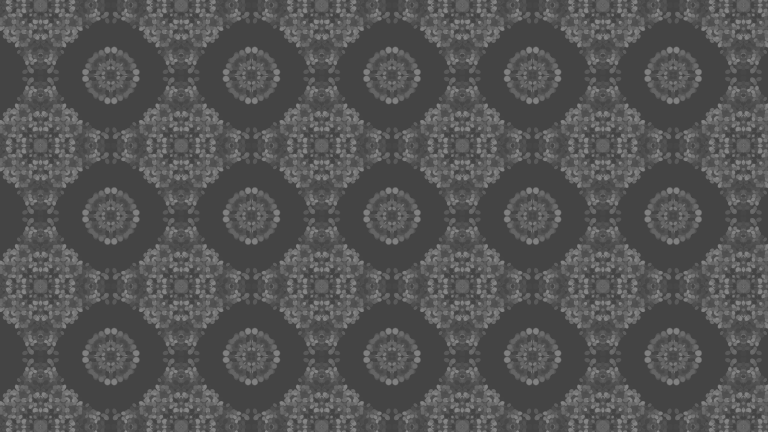
Reproduce this pattern procedurally as a Shadertoy shader.

```glsl
const float PERIOD = 0.3254;               // tile size in canvas heights
const vec2 SHIFT = vec2(0.0185, 0.0);      // medallion offset from the canvas middle
const vec4 GREYS = vec4(0.265, 0.35, 0.415, 0.52);
const float SOFT = 0.006;                  // edge softness in tiles
const float DIAMOND = 0.485;               // half diagonal of the lace diamond
const float SCALLOP = 0.03;                // depth of the scalloped outline
const float MEDALLION = 0.185;             // medallion radius
const float COARSE = 25.0;                 // dabs per tile, lower layer
const float FINE = 31.0;                   // dabs per tile, upper layer
const float SPREAD = 1.1;                  // tone range among neighbouring dabs
const float TAU = 6.2831853;

vec2 hash2(vec2 p) {
    vec3 h = fract(vec3(p.xyx) * vec3(0.1031, 0.1030, 0.0973));
    h += dot(h, h.yzx + 33.33);
    return fract((h.xx + h.yz) * h.zy);
}

float gradientDot(vec2 cell, vec2 f, vec2 corner) {
    float angle = TAU * hash2(cell + corner + 57.0).x;
    return dot(vec2(cos(angle), sin(angle)), f - corner);
}

float gradientNoise(vec2 p) {
    vec2 cell = floor(p), f = fract(p);
    vec2 u = f * f * f * (f * (f * 6.0 - 15.0) + 10.0);
    vec2 e = vec2(1.0, 0.0);
    return mix(mix(gradientDot(cell, f, e.yy), gradientDot(cell, f, e.xy), u.x),
               mix(gradientDot(cell, f, e.yx), gradientDot(cell, f, e.xx), u.x), u.y);
}

float bump(float x, float center, float width) {
    float d = (x - center) / width;
    return exp(-d * d);
}

vec3 greyRamp(float tone) {
    float t = clamp(tone, 0.0, 1.0) * 3.0;
    float grey = mix(GREYS.x, GREYS.y, clamp(t, 0.0, 1.0));
    grey = mix(grey, GREYS.z, clamp(t - 1.0, 0.0, 1.0));
    return vec3(mix(grey, GREYS.w, clamp(t - 2.0, 0.0, 1.0)));
}

// Signed distance outside the diamond; p is measured from the medallion
float diamondEdge(vec2 p) {
    vec2 b = abs(0.5 - p);
    float along = abs(b.x - b.y);
    float tip = 0.05 * smoothstep(0.36, 0.46, along);
    return (b.x + b.y + tip - DIAMOND - SCALLOP * cos((along - 0.3) * 14.0)) * 0.7071;
}

// Tone of the ornament at a point, zero on the bare ground
float ornamentTone(vec2 p, float chance) {
    vec2 b = abs(0.5 - p);
    float s = b.x + b.y, r = length(p), edge = diamondEdge(p);
    float grain = gradientNoise(p * 13.0 + 3.7);
    if (edge < 0.0) {
        float lace = 0.47 + 0.27 * bump(s, 0.0, 0.17) + 0.15 * bump(edge, -0.03, 0.025);
        lace -= 0.2 * bump(s, 0.35, 0.04);
        lace -= 0.35 * bump(length(vec2(max(b.x, b.y) - 0.3, min(b.x, b.y))), 0.0, 0.045);
        lace += 0.4 * bump(length(b - vec2(0.168)), 0.0, 0.045);
        return max(lace + 0.8 * grain, 0.05);
    }
    if (r < MEDALLION)
        return max(0.42 + 0.2 * bump(r, 0.09, 0.025) - 0.25 * bump(r, 0.135, 0.018)
                   - 0.4 * bump(r, 0.0, 0.05) + 0.5 * grain, 0.03);
    // Stray flecks where the diamond tips meet and along the outline
    float stray = bump(length(p - vec2(0.5, 0.0)), 0.0, 0.12) + 0.8 * bump(edge, 0.0, 0.022);
    return chance < 0.5 * stray ? 0.3 : 0.0;
}

// Scattered oval dabs, each with one flat tone
void paintDabs(inout float tone, vec2 p, float density, float seed) {
    vec2 home = floor(p * density);
    for (int j = -1; j <= 1; j++)
    for (int i = -1; i <= 1; i++) {
        vec2 cell = home + vec2(i, j);
        vec2 place = hash2(cell + seed), look = hash2(cell + seed + 19.0);
        vec2 center = (cell + 0.15 + 0.7 * place) / density;
        float angle = TAU * look.x;
        vec2 axis = vec2(cos(angle), sin(angle)), d = p - center;
        vec2 oval = vec2(dot(d, axis), dot(d, vec2(-axis.y, axis.x)) * 1.35);
        float level = ornamentTone(center, look.y);
        float radius = mix(0.36, 0.56, place.y) / density;
        float cover = smoothstep(SOFT, -SOFT, length(oval) - radius);
        float dabTone = level + SPREAD * (look.x - 0.5) * smoothstep(0.0, 0.4, level);
        if (level > 0.0) tone = mix(tone, clamp(dabTone, 0.0, 1.0), cover);
    }
}

// Ring of round beads about the medallion center
void paintBeads(inout float tone, vec2 p, float ring, float count, float radius, float level) {
    float sector = TAU / count;
    float index = floor(atan(p.y, p.x) / sector);
    float angle = (index + 0.5) * sector;
    vec2 vary = hash2(vec2(index * 3.0 + 5.0, count)) - 0.5;
    vec2 center = (ring + 0.012 * vary.y) * vec2(cos(angle), sin(angle));
    float cover = smoothstep(SOFT, -SOFT, length(p - center) - radius * (1.0 + 0.3 * vary.y));
    tone = mix(tone, clamp(level + 0.6 * vary.x, 0.0, 1.0), cover);
}

void mainImage(out vec4 fragColor, in vec2 fragCoord) {
    vec2 uv = (fragCoord - 0.5 * iResolution.xy) / iResolution.y;
    vec2 tile = abs(fract((uv - SHIFT) / PERIOD + 0.5) - 0.5);
    vec2 p = vec2(max(tile.x, tile.y), min(tile.x, tile.y));   // eightfold mirror

    // Dim underlay beneath the dabs
    float body = min(diamondEdge(p) + 0.012, length(p) - MEDALLION);
    float tone = 0.2 * smoothstep(SOFT, -SOFT, body);

    paintDabs(tone, p, COARSE, 11.0);
    paintDabs(tone, p, FINE, 71.0);
    paintBeads(tone, p, 0.178, 24.0, 0.019, 0.84);
    paintBeads(tone, p, 0.132, 16.0, 0.012, 0.12);
    paintBeads(tone, p, 0.092, 16.0, 0.015, 0.66);

    fragColor = vec4(greyRamp(tone), 1.0);
}
```
